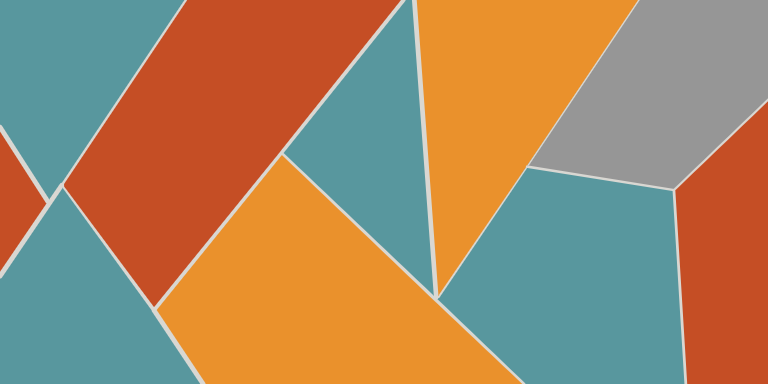
Give the GLSL for this background, as a WebGL 1 fragment shader.

```glsl
precision highp float;
// Flat mosaic of large angular colour panels separated by pale seams.
// Panels are convex quads built from half-planes over a teal ground;
// seams are tapered line segments drawn on top along the shared corners.

uniform vec2 u_resolution;

const vec3 TEAL = vec3(0.345, 0.592, 0.620);
const vec3 ORANGE = vec3(0.918, 0.569, 0.173);
const vec3 RED = vec3(0.773, 0.306, 0.145);
const vec3 GREY = vec3(0.588);
const vec3 SEAM = vec3(0.850, 0.845, 0.825);

// Signed distance to the line a-b, positive on its right.
float rightOf(vec2 p, vec2 a, vec2 b) {
  vec2 d = normalize(b - a);
  return dot(p - a, vec2(d.y, -d.x));
}

// Coverage of a convex quad with clockwise corners.
float quad(vec2 p, vec2 a, vec2 b, vec2 c, vec2 d, float pixel) {
  float inside = min(min(rightOf(p, a, b), rightOf(p, b, c)),
                     min(rightOf(p, c, d), rightOf(p, d, a)));
  return clamp(inside / pixel + 0.5, 0.0, 1.0);
}

// Coverage of a segment whose half-width goes from wa to wb.
float seam(vec2 p, vec2 a, vec2 b, float wa, float wb, float pixel) {
  vec2 d = b - a;
  float t = clamp(dot(p - a, d) / dot(d, d), 0.0, 1.0);
  float gap = length(p - a - d * t) - mix(wa, wb, t);
  return clamp(0.5 - gap / pixel, 0.0, 1.0);
}

void main() {
  // Canvas height is one unit.
  float pixel = 1.0 / u_resolution.y;
  vec2 p = gl_FragCoord.xy * pixel;

  // Corners on the canvas border.
  vec2 bandLeft = vec2(0.484, 1.0);
  vec2 bandRight = vec2(1.051, 1.0);
  vec2 wedgeLeft = vec2(1.079, 1.0);
  vec2 wedgeRight = vec2(1.664, 1.0);
  vec2 arrowTop = vec2(0.0, 0.669);
  vec2 arrowBase = vec2(0.0, 0.281);
  vec2 floorLeft = vec2(0.529, 0.0);
  vec2 floorMid = vec2(1.365, 0.0);
  vec2 floorRight = vec2(1.786, 0.0);
  vec2 farTop = vec2(2.271, 1.0);

  // Corners inside the canvas.
  vec2 arrowTip = vec2(0.126, 0.473);
  vec2 bandCorner = vec2(0.161, 0.518);
  vec2 bandFoot = vec2(0.401, 0.192);
  vec2 roofPeak = vec2(0.733, 0.602);
  vec2 wedgeFootL = vec2(1.136, 0.226);
  vec2 wedgeFootR = vec2(1.142, 0.226);
  vec2 greyLeft = vec2(1.373, 0.566);
  vec2 greyFoot = vec2(1.755, 0.505);

  // Panels
  vec3 color = TEAL;
  color = mix(color, RED, quad(p, arrowTop, arrowTip, arrowBase, vec2(-0.1, 0.475), pixel));
  color = mix(color, RED, quad(p, bandLeft, bandRight, bandFoot, bandCorner, pixel));
  color = mix(color, ORANGE, quad(p, roofPeak, floorMid, floorLeft, bandFoot, pixel));
  color = mix(color, ORANGE, quad(p, wedgeLeft, wedgeRight, wedgeFootR, wedgeFootL, pixel));
  color = mix(color, GREY, quad(p, wedgeRight, farTop, greyFoot, greyLeft, pixel));
  color = mix(color, RED, quad(p, greyFoot, farTop, vec2(2.271, 0.0), floorRight, pixel));

  // Seams on the left
  float line = seam(p, bandLeft, bandCorner, 0.0030, 0.0032, pixel);
  line = max(line, seam(p, bandCorner, arrowBase, 0.0060, 0.0064, pixel));
  line = max(line, seam(p, arrowTop, arrowTip, 0.0062, 0.0062, pixel));
  line = max(line, seam(p, bandCorner, bandFoot, 0.0026, 0.0050, pixel));
  line = max(line, seam(p, bandFoot, floorLeft, 0.0062, 0.0062, pixel));

  // Seams in the middle
  line = max(line, seam(p, bandRight, roofPeak, 0.0052, 0.0046, pixel));
  line = max(line, seam(p, roofPeak, bandFoot, 0.0044, 0.0050, pixel));
  line = max(line, seam(p, roofPeak, wedgeFootL - vec2(0.0, 0.008), 0.0034, 0.0044, pixel));
  line = max(line, seam(p, wedgeFootL - vec2(0.0, 0.008), floorMid, 0.0044, 0.0032, pixel));
  line = max(line, seam(p, wedgeLeft, wedgeFootL, 0.0062, 0.0060, pixel));
  line = max(line, seam(p, wedgeRight, greyLeft, 0.0018, 0.0018, pixel));
  line = max(line, seam(p, greyLeft, wedgeFootR, 0.0018, 0.0026, pixel));

  // Seams on the right
  line = max(line, seam(p, greyLeft, greyFoot, 0.0034, 0.0030, pixel));
  line = max(line, seam(p, greyFoot, farTop, 0.0028, 0.0028, pixel));
  line = max(line, seam(p, greyFoot, floorRight, 0.0036, 0.0036, pixel));

  gl_FragColor = vec4(mix(color, SEAM, line), 1.0);
}
```
